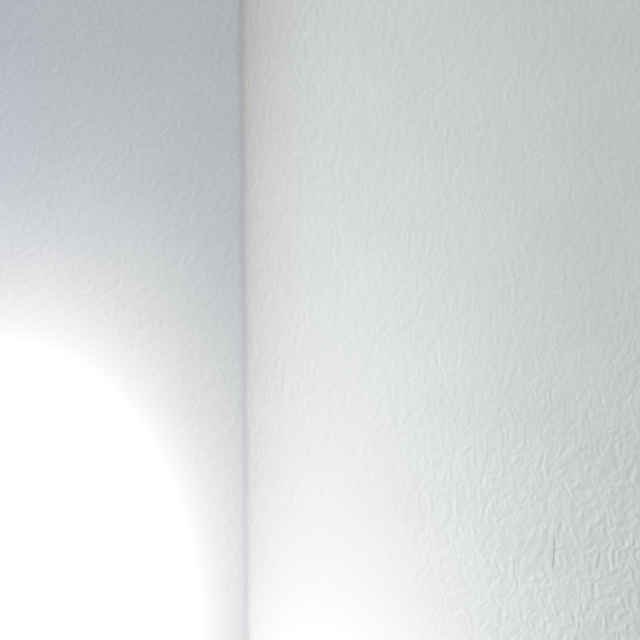
This texture is drawn by a three.js fragment shader. Its source:

```glsl
// Two white plaster walls meeting in a soft vertical corner, with a bright glow at lower left.
varying vec2 vUv;

float hash(vec2 p) {
  vec3 q = fract(vec3(p.xyx) * 0.1031);
  q += dot(q, q.yzx + 33.33);
  return fract((q.x + q.y) * q.z);
}

float noise(vec2 p) {
  vec2 i = floor(p), f = fract(p);
  f = f * f * (3.0 - 2.0 * f);
  return mix(mix(hash(i), hash(i + vec2(1.0, 0.0)), f.x),
             mix(hash(i + vec2(0.0, 1.0)), hash(i + 1.0), f.x), f.y);
}

// Two octaves of warped grain, given in canvas units
float plaster(vec2 p, vec2 grain) {
  vec2 warp = vec2(noise(p * 60.0), noise(p * 60.0 + 19.0)) - 0.5;
  vec2 q = p * grain + warp * 1.8;
  return 0.6 * noise(q) + 0.4 * noise(q * 1.9 + 7.0);
}

// Lamp glow that fades out from a clipped white ellipse
vec3 leftWall(vec2 p) {
  float d = length(p / vec2(0.31, 0.46));
  float light = 0.675 + 0.335 * exp(-1.75 * max(d - 1.0, 0.0));
  vec3 cool = mix(vec3(-0.010, 0.004, 0.010), vec3(-0.016, 0.004, 0.030),
                  smoothstep(0.25, 0.0, p.x));
  return light + cool * smoothstep(1.0, 1.7, d);
}

// Bright band beside the corner, falling off to the right
vec3 rightWall(vec2 p, float fromCorner) {
  float band = mix(1.02, 0.815, pow(p.y, 0.8));
  float far = mix(0.785, 0.745, p.y);
  float light = mix(band, far, smoothstep(0.05, 0.70, fromCorner));
  float crease = exp(-fromCorner / 0.05);
  light -= crease * mix(0.06, 0.135, p.y);
  vec3 tint = mix(vec3(-0.009, 0.004, 0.005), vec3(0.005, 0.001, -0.006), crease);
  return light + tint * smoothstep(1.0, 0.85, light);
}

// Soft vertical scratch: centre, half height
float scratch(vec2 p, vec2 centre, float halfHeight) {
  vec2 d = p - centre;
  d.x += 0.003 * (noise(vec2(p.y * 60.0, 3.0)) - 0.5);
  return smoothstep(0.0025, 0.0, abs(d.x)) * smoothstep(halfHeight, 0.0, abs(d.y));
}

void main() {
  vec2 p = vUv;
  float corner = mix(0.386, 0.377, p.y) + 0.002 * (noise(vec2(p.y * 25.0, 1.0)) - 0.5);
  float fromCorner = p.x - corner;
  float side = smoothstep(-0.005, 0.006, fromCorner);
  vec3 color = mix(leftWall(p), rightWall(p, max(fromCorner, 0.0)), side);

  // Lilac line along the corner
  color -= vec3(0.042, 0.045, 0.027) * exp(-pow(fromCorner / 0.006, 2.0));

  // Grain lit from one side, coarser and stronger at lower right
  vec2 grain = mix(vec2(125.0, 130.0), vec2(165.0, 90.0), side);
  float relief = plaster(p, grain) - plaster(p + vec2(0.004, -0.002), grain);
  float rough = smoothstep(0.5, 1.0, p.x) * smoothstep(0.65, 0.1, p.y);
  float shade = 1.0 - smoothstep(0.88, 1.0, color.g);
  color += relief * (0.036 + 0.075 * rough) * shade;
  color += (noise(p * 14.0) - 0.5) * 0.012 * shade;

  // Fine cracks in the plaster
  color -= 0.13 * scratch(p, vec2(0.865, 0.135), 0.045);
  color -= 0.04 * scratch(p, vec2(0.676, 0.215), 0.04);

  gl_FragColor = vec4(clamp(color, 0.0, 1.0), 1.0);
}
```
